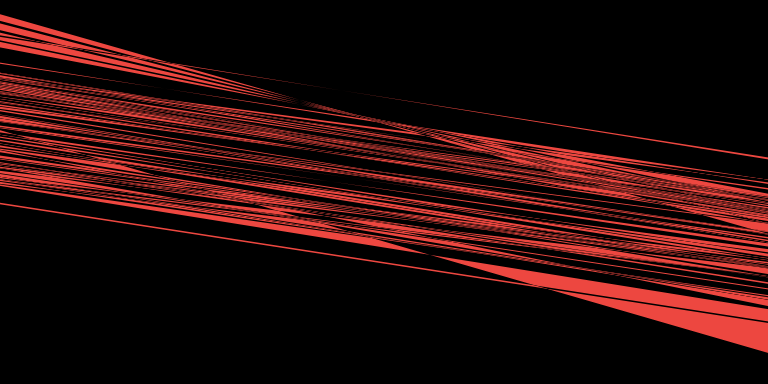
A WebGL 1 fragment shader for this background:

```glsl
precision highp float;
// Tapering red slivers sweep down across black, inverting where they overlap.

uniform vec2 u_resolution;

const vec3 RED = vec3(0.93, 0.28, 0.25);
const float TAU = 6.2831853;

float hash(float n) {
  return fract(sin(n * 12.9898) * 43758.5453);
}

// Smoothed share of the pixel below an edge; edge = depth at left and right.
float below(vec2 p, vec2 edge) {
  float depth = mix(edge.x, edge.y, p.x);
  return clamp((p.y - depth) * u_resolution.y + 0.5, 0.0, 1.0);
}

// Area between two straight edges, which may cross and reopen.
float sliver(vec2 p, vec2 edgeA, vec2 edgeB) {
  return abs(below(p, edgeA) - below(p, edgeB));
}

// Even-odd overlap of two coverages.
float exclude(float a, float b) {
  return a + b - 2.0 * a * b;
}

// Edge running from a depth on the left side through a pivot point.
vec2 edgeThrough(float left, vec2 pivot) {
  return vec2(left, left + (pivot.y - left) / pivot.x);
}

// Broad blades and isolated lines
float blades(vec2 p) {
  float fill = sliver(p, vec2(0.484, 0.805), vec2(0.339, 0.919));
  fill = exclude(fill, sliver(p, vec2(0.464, 0.698), vec2(0.467, 0.719)));
  fill = exclude(fill, sliver(p, vec2(0.391, 0.797), vec2(0.438, 0.781)));
  fill = exclude(fill, sliver(p, vec2(0.528, 0.837), vec2(0.532, 0.841)));
  fill = exclude(fill, sliver(p, vec2(0.092, 0.415), vec2(0.096, 0.410)));
  fill = exclude(fill, sliver(p, vec2(0.166, 0.468), vec2(0.163, 0.479)));
  return exclude(fill, sliver(p, vec2(0.218, 0.582), vec2(0.258, 0.552)));
}

// Upper left fan, pinched at one point
float fan(vec2 p) {
  float fill = 0.0;
  for (int i = 0; i < 4; i++) {
    float n = float(i);
    float left = 0.037 + 0.024 * n;
    float width = 0.012 + 0.010 * hash(n + 3.0);
    vec2 pivot = vec2(0.39, 0.260 + 0.004 * n);
    vec2 top = edgeThrough(left, pivot);
    vec2 bottom = edgeThrough(left + width, pivot);
    fill = exclude(fill, sliver(p, top, bottom));
  }
  return fill;
}

// Dense bundle of fine strands, thinned out along its lower middle
float strands(vec2 p) {
  const float COUNT = 48.0;
  float fill = 0.0;
  for (float i = 0.0; i < COUNT; i++) {
    float u = (i + hash(i + 0.3)) / COUNT;
    float t = u + 0.07 * sin(TAU * (u - 0.65));
    float drift = 0.08 * (hash(i + 71.7) - 0.5);
    vec2 edge = vec2(0.17 + 0.29 * t, 0.475 + 0.26 * t + drift);
    vec2 width = 0.017 * (vec2(hash(i + 17.1), hash(i + 43.9)) - 0.5);
    fill = exclude(fill, sliver(p, edge, edge + width));
  }
  return fill;
}

void main() {
  // x runs left to right, y is depth from the top edge
  vec2 p = gl_FragCoord.xy / u_resolution;
  p.y = 1.0 - p.y;
  float fill = exclude(blades(p), exclude(fan(p), strands(p)));
  gl_FragColor = vec4(RED * fill, 1.0);
}
```
